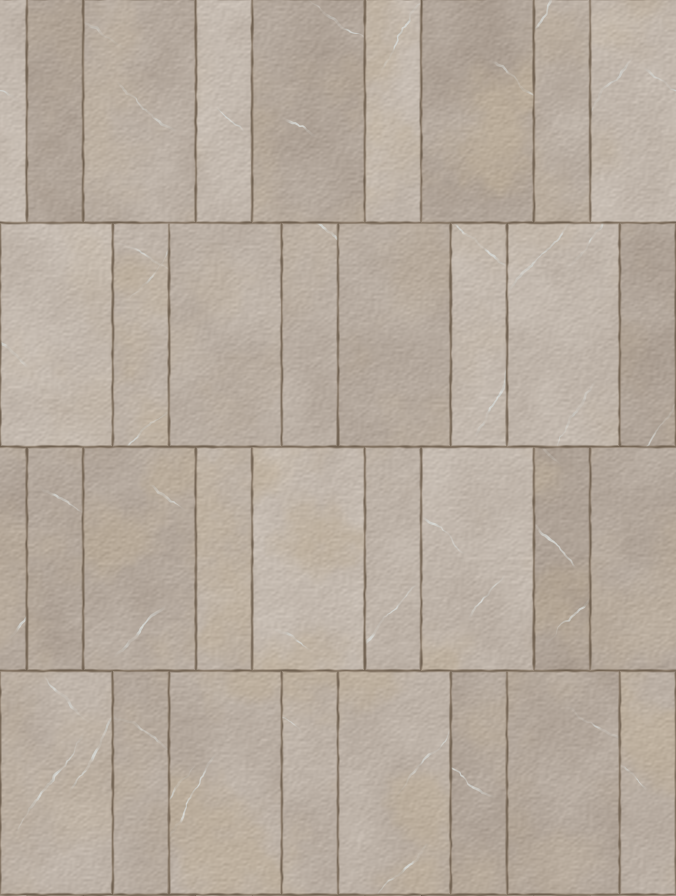
Reproduce this texture procedurally as a WebGL 1 fragment shader.

```glsl
precision highp float;

uniform vec2 u_resolution;

const float COLUMNS = 4.0;          // wide + narrow pairs across
const float ROWS = 4.0;
const float WIDE_SHARE = 0.667;     // wide slab, as a share of one pair
const float ROW_SHIFT = 0.492;      // offset of every other row, in pairs
const float ROW_LIFT = 0.0014;      // raises the level joints, in heights
const float JOINT_HALF = 0.0062;    // half joint width, in pairs
const float JOINT_SOFT = 0.0075;    // blur of the joint edge, in pairs
const float JOINT_WOBBLE = 0.006;
const float GRAIN_SCALE = 58.0;
const float GRAIN_DEPTH = 0.085;
const float VEIN_WIDTH = 0.0045;
const float VEIN_CHANCE = 0.45;
const vec2 LIGHT_STEP = vec2(-0.005, 0.0075);

const vec3 STONE_DARK = vec3(0.645, 0.593, 0.545);
const vec3 STONE_LIGHT = vec3(0.785, 0.746, 0.706);
const vec3 OCHRE = vec3(0.745, 0.685, 0.600);
const vec3 VEIN = vec3(0.830, 0.835, 0.820);
const vec3 JOINT = vec3(0.470, 0.408, 0.340);

float hash(vec2 p) {
  vec3 q = fract(vec3(p.xyx) * 0.1031);
  q += dot(q, q.yzx + 33.33);
  return fract((q.x + q.y) * q.z);
}

float noise(vec2 p) {
  vec2 i = floor(p);
  vec2 f = fract(p);
  f = f * f * (3.0 - 2.0 * f);
  float low = mix(hash(i), hash(i + vec2(1.0, 0.0)), f.x);
  float high = mix(hash(i + vec2(0.0, 1.0)), hash(i + 1.0), f.x);
  return mix(low, high, f.y);
}

float fbm(vec2 p) {
  float sum = 0.0;
  float gain = 0.533;
  for (int i = 0; i < 4; i++) {
    sum += gain * noise(p);
    p = p * 2.03 + 17.3;
    gain *= 0.5;
  }
  return sum;
}

float grainHeight(vec2 p) {
  vec2 q = p * GRAIN_SCALE * vec2(0.85, 1.1);
  return 0.7 * noise(q) + 0.4 * noise(q * 0.57 + 7.0);
}

// Long, thin, broken streaks inside one slab
float veins(vec2 local, vec2 size, vec2 id, float pixel) {
  float amount = 0.0;
  for (int i = 0; i < 3; i++) {
    vec2 seed = id * 7.0 + float(i) * 31.0 + 3.0;
    vec2 centre = size * vec2(hash(seed), hash(seed + 1.7));
    float falling = step(hash(seed + 2.9), 0.6);
    float angle = mix(0.95, -0.6, falling) + 0.4 * (hash(seed + 4.1) - 0.5);
    float halfLength = mix(0.12, 0.42, hash(seed + 5.3));
    vec2 d = local - centre;
    float along = dot(d, vec2(cos(angle), sin(angle)));
    float across = dot(d, vec2(-sin(angle), cos(angle)));
    across += 0.07 * (fbm(vec2(along * 8.0, 0.0) + seed) - 0.5);
    float taper = 1.0 - smoothstep(0.3, 1.0, abs(along) / halfLength);
    float width = VEIN_WIDTH * (0.3 + 1.4 * noise(vec2(along * 14.0, 5.0) + seed));
    float line = 1.0 - smoothstep(width - 0.5 * pixel, width + pixel, abs(across));
    float broken = smoothstep(0.3, 0.75, noise(local * 17.0 + seed));
    float present = step(hash(seed + 6.7), VEIN_CHANCE);
    amount = max(amount, present * taper * line * mix(0.2, 0.95, broken));
  }
  return amount;
}

void main() {
  vec2 uv = gl_FragCoord.xy / u_resolution - vec2(0.0, ROW_LIFT);
  float pixel = COLUMNS / u_resolution.x;
  float rowHeight = COLUMNS * u_resolution.y / (u_resolution.x * ROWS);

  // Slab layout
  float row = mod(floor(uv.y * ROWS), ROWS);
  float s = uv.x * COLUMNS - mod(row, 2.0) * ROW_SHIFT;
  float narrow = step(WIDE_SHARE, fract(s));
  vec2 size = vec2(mix(WIDE_SHARE, 1.0 - WIDE_SHARE, narrow), rowHeight);
  vec2 local = vec2(fract(s) - narrow * WIDE_SHARE, fract(uv.y * ROWS) * rowHeight);
  vec2 id = vec2(mod(floor(s), COLUMNS) * 2.0 + narrow, row);
  vec2 p = local + id * vec2(5.3, 7.1) + 11.0;

  // Slab tone, cloudy patches and ochre stains
  float tone = pow(hash(id + 21.0), 0.75);
  tone = mix(0.15, 0.9, tone) + 0.6 * (fbm(p * 3.5) - 0.5);
  vec3 color = mix(STONE_DARK, STONE_LIGHT, clamp(tone, 0.0, 1.1));
  float stain = smoothstep(0.42, 0.75, fbm(p * 2.6 + 40.0));
  color = mix(color, OCHRE, stain * mix(0.2, 0.65, hash(id + 55.0)));

  color = mix(color, VEIN, veins(local, size, id, pixel));

  // Fine chiselled grain, lit from the upper left
  float relief = grainHeight(p) - grainHeight(p + LIGHT_STEP);
  color += GRAIN_DEPTH * relief;
  color += 0.02 * (noise(p * 47.0 + 9.0) - 0.5);

  // Thin joints with slightly worn, soft edges
  vec2 toEdge = min(local, size - local);
  float edge = min(toEdge.x, toEdge.y) + JOINT_WOBBLE * (noise(p * 20.0) - 0.5);
  float blur = max(JOINT_SOFT, 0.6 * pixel);
  float joint = 1.0 - smoothstep(JOINT_HALF - blur, JOINT_HALF + blur, edge);
  color = mix(color, JOINT * (0.92 + 0.16 * noise(p * 20.0)), joint);

  gl_FragColor = vec4(color, 1.0);
}
```
